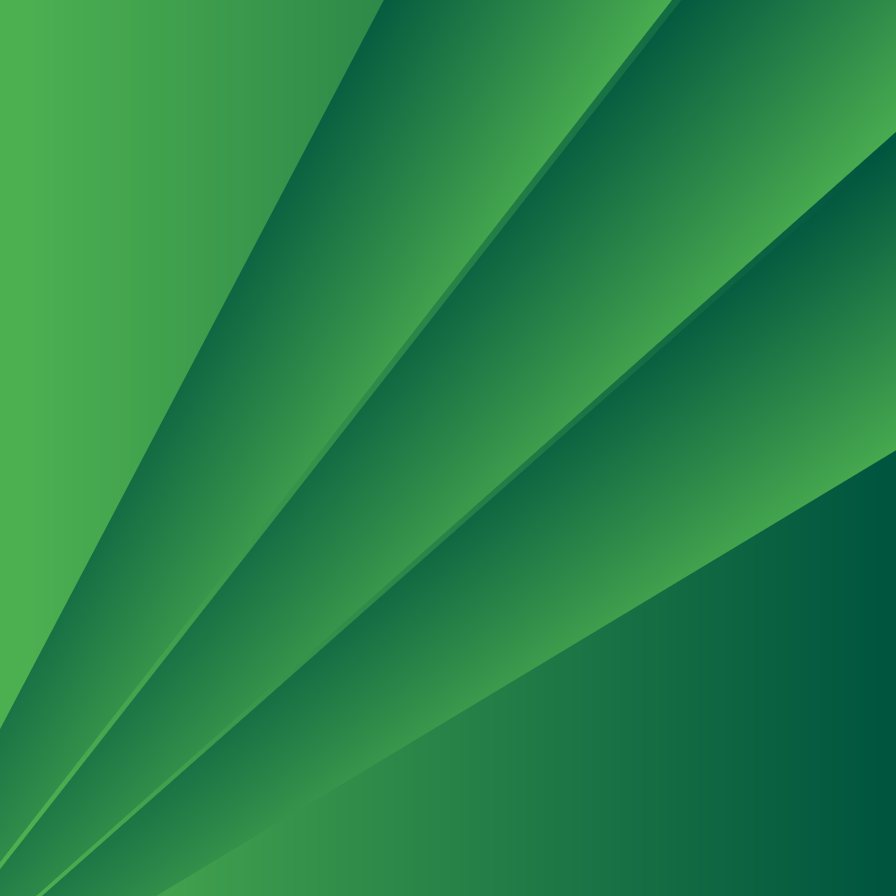
Reproduce this background procedurally as a Shadertoy shader.

```glsl
// Three folded green rays fan out from beyond the lower left corner.
// Each ray is a wedge measured in the frame of its own bisector and shaded
// across it; the slits between rays reveal a horizontal gradient backdrop.

#define LIGHT_GREEN vec3(0.298, 0.686, 0.314)
#define DARK_GREEN vec3(0.000, 0.332, 0.245)
#define BACKDROP_START 0.035
#define BACKDROP_END 0.985
#define SHADE_WIDTH 0.302
// Each ray: apex x, apex y, bisector angle, half opening angle (degrees)
#define UPPER_RAY vec4(-0.2407, -0.2711, 57.152, 5.086)
#define MIDDLE_RAY vec4(-0.1701, -0.1871, 46.768, 5.138)
#define LOWER_RAY vec4(-0.2264, -0.2415, 36.272, 5.201)

// Blend from light (0) to dark (1)
vec3 greenRamp(float shade) {
    return mix(LIGHT_GREEN, DARK_GREEN, clamp(shade, 0.0, 1.0));
}

// Paint one wedge over the colour below it
vec3 paintRay(vec3 below, vec2 uv, vec4 ray, float pixel) {
    vec2 angles = radians(ray.zw);
    vec2 axis = vec2(cos(angles.x), sin(angles.x));
    vec2 offset = uv - ray.xy;
    float along = dot(offset, axis);
    float across = dot(offset, vec2(-axis.y, axis.x));

    // Positive inside the wedge, zero on both of its edges
    float inside = along * sin(angles.y) - abs(across) * cos(angles.y);
    float coverage = clamp(inside / pixel + 0.5, 0.0, 1.0);
    return mix(below, greenRamp(0.5 + across / SHADE_WIDTH), coverage);
}

void mainImage(out vec4 fragColor, in vec2 fragCoord) {
    vec2 uv = fragCoord / iResolution.xy;
    float pixel = 1.0 / min(iResolution.x, iResolution.y);

    // Backdrop, light on the left and dark on the right
    vec3 color = greenRamp((uv.x - BACKDROP_START) / (BACKDROP_END - BACKDROP_START));

    // Rays, from the upper left to the lower right
    vec4 rays[3] = vec4[3](UPPER_RAY, MIDDLE_RAY, LOWER_RAY);
    for (int i = 0; i < 3; i++) {
        color = paintRay(color, uv, rays[i], pixel);
    }

    fragColor = vec4(color, 1.0);
}
```
